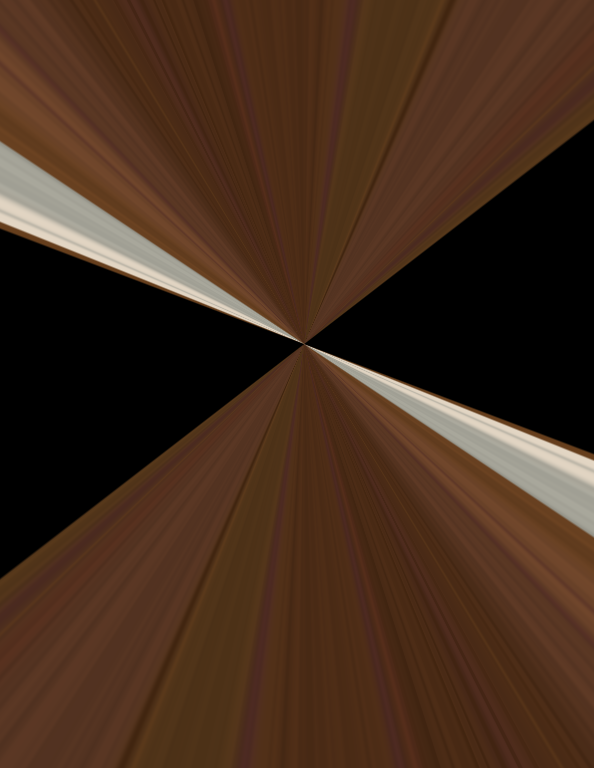
Give the GLSL for this background, as a WebGL 1 fragment shader.

```glsl
precision highp float;
// Brown and ivory rays fanning through one point, mirrored across it, on black.

uniform vec2 u_resolution;

// Layout: centre as a fraction of the canvas, angles in degrees
const vec2 CENTRE = vec2(0.512, 0.552);
const float FAN_START = 37.7;
const float IVORY_START = 146.3;
const float IVORY_END = 158.1;
const float FAN_END = 159.2;
const float EDGE_SOFTNESS = 0.12;

// Palette
const vec3 UMBER = vec3(0.295, 0.170, 0.085);
const vec3 COCOA = vec3(0.340, 0.208, 0.135);
const vec3 OLIVE = vec3(0.310, 0.200, 0.095);
const vec3 PLUM = vec3(0.300, 0.160, 0.140);
const vec3 RUST = vec3(0.345, 0.180, 0.110);
const vec3 TAN = vec3(0.430, 0.270, 0.165);
const vec3 AMBER = vec3(0.400, 0.245, 0.110);
const vec3 SHADOW = vec3(0.205, 0.110, 0.035);
const vec3 GREY = vec3(0.645, 0.640, 0.595);
const vec3 CREAM = vec3(0.880, 0.830, 0.760);

// Grain strength and stripe density per degree
const float GRAIN = 0.10;
const float BROAD_DENSITY = 0.55;
const float FINE_DENSITY = 1.7;

float hash(float n) {
  return fract(sin(n * 12.9898) * 43758.5);
}

float noise(float x) {
  float i = floor(x);
  float f = fract(x);
  return mix(hash(i), hash(i + 1.0), f * f * (3.0 - 2.0 * f));
}

// Soft stripe around an angle
float band(float a, float middle, float width) {
  float d = (a - middle) / width;
  return exp(-d * d);
}

// Antialiased step across an angle
float edge(float a, float at, float soft) {
  return smoothstep(at - soft, at + soft, a);
}

vec3 brownRays(float a, float soft) {
  // Broad tones around the fan
  vec3 c = mix(OLIVE, COCOA, smoothstep(38.5, 47.0, a));
  c = mix(c, OLIVE, smoothstep(64.0, 69.0, a));
  c = mix(c, UMBER, smoothstep(78.0, 88.0, a));
  c = mix(c, COCOA, smoothstep(122.0, 130.0, a));
  c = mix(c, TAN, smoothstep(130.0, 139.0, a));
  c = mix(c, AMBER, smoothstep(140.0, 143.0, a) * 0.7);

  // Coloured streaks
  c = mix(c, PLUM, 0.7 * band(a, 42.0, 1.2));
  c = mix(c, RUST, 0.6 * band(a, 46.0, 2.0));
  c = mix(c, PLUM, 0.85 * band(a, 82.0, 1.3));
  c = mix(c, PLUM, 0.85 * band(a, 102.8, 0.9));
  c = mix(c, RUST, 0.8 * band(a, 105.0, 1.0));
  c = mix(c, PLUM, 0.5 * band(a, 116.5, 2.0));
  c = mix(c, AMBER, 0.5 * band(a, 121.3, 0.25));
  c = mix(c, PLUM, 0.65 * band(a, 134.0, 0.5));
  c = mix(c, PLUM, 0.45 * band(a, 137.3, 0.4));
  c = mix(c, AMBER, 0.4 * band(a, 43.7, 0.25));

  // Paired dark and light crease
  c = mix(c, SHADOW, 0.7 * band(a, 66.7, 0.7));
  c = mix(c, AMBER, 0.4 * band(a, 68.0, 0.45));

  // Cluster of narrow dark lines
  float lines = smoothstep(0.5, 0.85, noise(a * FINE_DENSITY + 7.0));
  float cluster = band(a, 113.0, 6.5) + 0.5 * band(a, 123.0, 2.5);
  c = mix(c, SHADOW, 0.7 * lines * cluster / (1.0 + soft));

  // Layered grain, fading where rays become thinner than a pixel
  float broad = noise(a * BROAD_DENSITY) - 0.5;
  float fine = (noise(a * FINE_DENSITY + 31.0) - 0.5) / (1.0 + soft);
  return c * (1.0 + GRAIN * (broad + 1.3 * fine));
}

vec3 ivoryRays(float a) {
  vec3 c = mix(GREY, CREAM, smoothstep(152.0, 155.2, a));
  c = mix(c, GREY * 0.9, 0.6 * band(a, 153.4, 0.5));
  c = mix(c, GREY, 0.5 * band(a, 156.3, 0.35));
  c = mix(c, GREY * 0.88, 0.7 * band(a, IVORY_START, 0.8));
  return c * (1.0 + 0.05 * (noise(a * FINE_DENSITY) - 0.5));
}

void main() {
  vec2 p = (gl_FragCoord.xy - CENTRE * u_resolution) / u_resolution.y;

  // Opposite rays share one angle in the range 0 to 180
  float a = mod(degrees(atan(p.y, p.x)), 180.0);
  float pixel = degrees(1.0 / max(length(p) * u_resolution.y, 1.0));
  float soft = EDGE_SOFTNESS + 0.7 * pixel;

  // Ivory wedge inside the brown fan
  float ivory = edge(a, IVORY_START, soft) * (1.0 - edge(a, IVORY_END, soft));
  vec3 brown = mix(brownRays(a, pixel), AMBER, edge(a, IVORY_END, soft));
  vec3 colour = mix(brown, ivoryRays(a), ivory);

  // Black outside the fan
  float fan = edge(a, FAN_START, soft) * (1.0 - edge(a, FAN_END, soft));
  gl_FragColor = vec4(colour * fan, 1.0);
}
```
